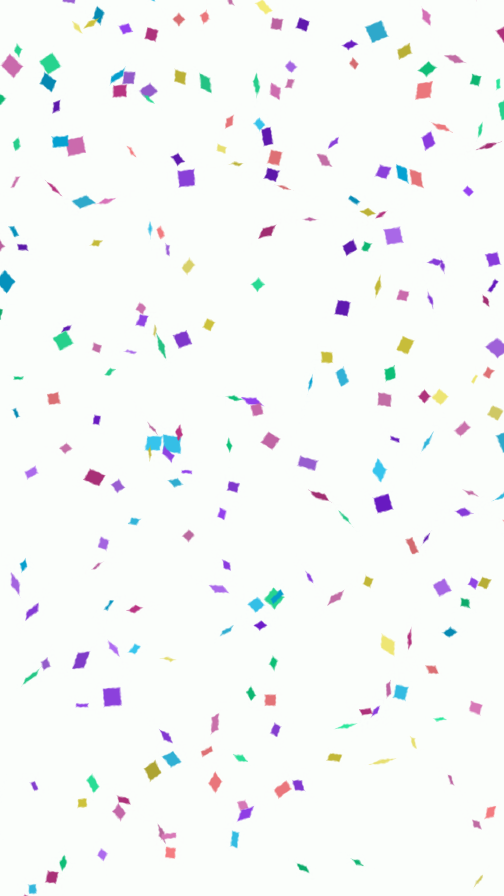
A Shadertoy shader for this pattern:

```glsl
// Tumbling paper confetti scattered over a near-white ground.

// Lengths are fractions of the canvas height.
const vec3 GROUND = vec3(0.985, 0.995, 0.985);
const int LAYERS = 4;
const float CELL = 0.08;            // spacing of the scatter grid
const float FILL_LOW = 0.46;        // share of filled cells at the bottom
const float FILL_HIGH = 0.76;       // share of filled cells at the top
const float CLUMPING = 0.55;        // how strongly pieces gather in drifts
const float SIZE_MIN = 0.0048;      // half side of the smallest piece
const float SIZE_MAX = 0.0100;      // half side of the largest piece
const float THINNEST = 0.20;        // foreshortening of an edge-on piece
const float SOFTNESS = 0.0014;      // half width of the blurred edge
const float RAGGED = 0.0011;        // unevenness of the outline
const float HALO = 0.035;           // faint mottled tint around each piece
const float TAU = 6.2831853;

const int COLOURS = 14;
const vec3 PAPER[COLOURS] = vec3[COLOURS](
    vec3(0.56, 0.24, 0.90),  // purple
    vec3(0.65, 0.40, 0.89),  // lilac
    vec3(0.40, 0.10, 0.74),  // violet
    vec3(0.56, 0.26, 0.88),  // purple
    vec3(0.82, 0.43, 0.70),  // pink
    vec3(0.71, 0.20, 0.50),  // magenta
    vec3(0.80, 0.45, 0.68),  // rose
    vec3(0.20, 0.73, 0.88),  // cyan
    vec3(0.02, 0.60, 0.78),  // blue
    vec3(0.16, 0.86, 0.58),  // mint
    vec3(0.05, 0.74, 0.46),  // green
    vec3(0.90, 0.87, 0.44),  // yellow
    vec3(0.76, 0.72, 0.22),  // olive
    vec3(0.91, 0.46, 0.48)   // coral
);

vec3 hash3(vec3 p) {
    p = fract(p * vec3(0.1031, 0.1030, 0.0973));
    p += dot(p, p.yxz + 33.33);
    return fract((p.xxy + p.yxx) * p.zyx);
}

vec2 gradientAt(vec2 corner) {
    float angle = TAU * hash3(vec3(corner, 7.0)).x;
    return vec2(cos(angle), sin(angle));
}

float gradientNoise(vec2 p) {
    vec2 i = floor(p), f = fract(p);
    vec2 u = f * f * f * (f * (f * 6.0 - 15.0) + 10.0);
    vec2 e = vec2(0.0, 1.0);
    float a = dot(gradientAt(i), f);
    float b = dot(gradientAt(i + e.yx), f - e.yx);
    float c = dot(gradientAt(i + e.xy), f - e.xy);
    float d = dot(gradientAt(i + e.yy), f - e.yy);
    return mix(mix(a, b, u.x), mix(c, d, u.x), u.y);
}

float cross2(vec2 a, vec2 b) { return a.x * b.y - a.y * b.x; }

mat2 rotation(float angle) {
    float c = cos(angle), s = sin(angle);
    return mat2(c, s, -s, c);
}

// Signed distance to a parallelogram with half edges a and b.
float parallelogram(vec2 p, vec2 a, vec2 b) {
    float area = abs(cross2(a, b));
    return max((abs(cross2(p, a)) - area) / length(a),
               (abs(cross2(p, b)) - area) / length(b));
}

// A square spun in its plane, then tilted about a random axis.
float tumbledSquare(vec2 p, float size, vec3 turn) {
    mat2 axis = rotation(turn.x * TAU);
    mat2 spin = rotation(turn.y * TAU);
    vec2 tilt = vec2(1.0, mix(THINNEST, 1.0, turn.z));
    return parallelogram(p, axis * (tilt * spin[0]) * size,
                            axis * (tilt * spin[1]) * size);
}

void mainImage(out vec4 fragColor, in vec2 fragCoord) {
    vec2 p = fragCoord / iResolution.y;
    float soft = max(SOFTNESS, 0.7 / iResolution.y);
    float wobble = gradientNoise(p * 260.0);
    float mottle = max(0.0, gradientNoise(p * 340.0 + 50.0));
    vec3 colour = GROUND;

    for (int layer = 0; layer < LAYERS; layer++) {
        float seed = float(layer) * 17.0 + 3.0;
        vec2 shift = hash3(vec3(seed, 5.0, 9.0)).xy * CELL;
        vec2 home = floor((p + shift) / CELL);

        for (int k = 0; k < 9; k++) {
            vec2 cell = home + vec2(k % 3 - 1, k / 3 - 1);
            vec3 place = hash3(vec3(cell + 40.0, seed));
            vec2 centre = (cell + place.xy) * CELL - shift;

            // Fuller towards the top, gathered in loose drifts.
            float fill = mix(FILL_LOW, FILL_HIGH, centre.y)
                       + CLUMPING * gradientNoise(centre * 5.0 + 20.0);
            if (place.z > fill) continue;

            vec3 turn = hash3(vec3(cell + 90.0, seed + 101.0));
            vec3 kind = hash3(vec3(cell + 140.0, seed + 211.0));
            float size = mix(SIZE_MIN, SIZE_MAX, kind.x * kind.x);
            float d = tumbledSquare(p - centre, size, turn) + RAGGED * wobble;

            vec3 paper = PAPER[int(kind.y * float(COLOURS))] * mix(0.88, 1.06, kind.z);
            float halo = HALO * mottle * exp(-max(d, 0.0) / 0.005);
            float cover = 1.0 - smoothstep(-soft, soft, d);
            colour = mix(colour, paper, max(cover, halo));
        }
    }
    fragColor = vec4(colour, 1.0);
}
```
